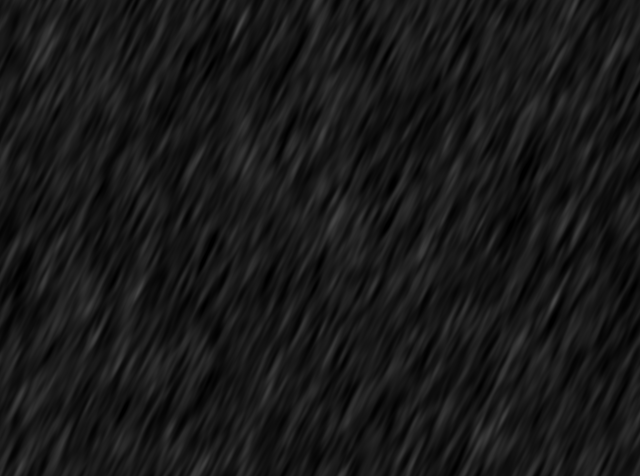
This texture is drawn by a Shadertoy shader. Its source:

```glsl
// Dark brushed streaks, like slanting rain on charcoal.
// Cellular noise: every cell scatters one soft light or dark spot, and the cells
// are stretched along a steep diagonal. Layers of several sizes are summed.

vec3 hash3(vec2 cell, float seed) {
    vec3 h = fract(vec3(cell.xyx + seed * 17.3) * vec3(0.1031, 0.1030, 0.0973));
    h += dot(h, h.yxz + 33.33);
    return fract((h.xxy + h.yzz) * h.zyx);
}

// Sum of soft round spots, one per cell, with brightness from -1 to 1
float spotNoise(vec2 p, float seed) {
    vec2 home = floor(p);
    float sum = 0.0;
    // A spot has radius 1, so only the neighbouring cells can reach p
    for (int y = -1; y <= 1; y++) {
        for (int x = -1; x <= 1; x++) {
            vec2 cell = home + vec2(x, y);
            vec3 rnd = hash3(cell, seed);
            vec2 offset = p - cell - rnd.xy;
            float falloff = max(0.0, 1.0 - dot(offset, offset));
            sum += (2.0 * rnd.z - 1.0) * falloff * falloff;
        }
    }
    return sum;
}

void mainImage(out vec4 fragColor, in vec2 fragCoord) {
    vec2 uv = fragCoord / iResolution.y;

    // Axes across and along the streaks
    float slant = radians(64.0);
    vec2 along = vec2(cos(slant), sin(slant));
    vec2 streak = vec2(dot(uv, vec2(along.y, -along.x)), dot(uv, along)) + 3.0;

    // Main streaks, wider streaks, fine grain and broad patches
    float tone = spotNoise(streak * vec2(104.0, 13.0), 1.0);
    tone += 0.38 * spotNoise(streak * vec2(56.0, 8.0), 2.0);
    tone += 0.55 * spotNoise(streak * vec2(140.0, 28.0), 3.0);
    tone += 0.20 * spotNoise(streak * vec2(15.0, 7.0), 4.0);

    // Near-black grey, with highlights slightly stronger than shadows
    float grey = 0.090 + 0.068 * tone + 0.008 * tone * tone;
    fragColor = vec4(vec3(clamp(grey, 0.0, 1.0)), 1.0);
}
```
